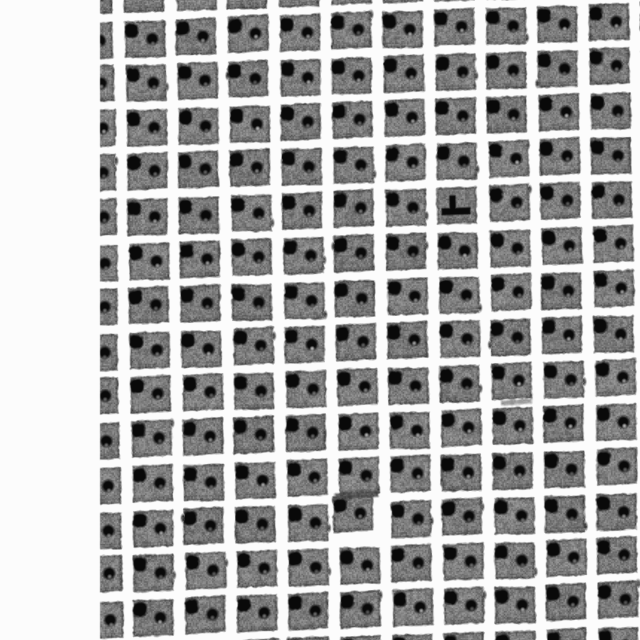
Give the GLSL for this pattern, as a WebGL 1 fragment shader.

```glsl
precision highp float;
uniform vec2 u_resolution;

// Lattice, in canvas units
const vec2 FIRST_DIE = vec2(0.2266, 0.9401);
const vec2 STEP_ACROSS = vec2(0.0806, 0.0029);
const vec2 STEP_DOWN = vec2(0.0011, -0.0696);
const float LEFT_MARGIN = 0.1563;

// Die geometry, in units of one step across
const vec2 DIE_HALF = vec2(0.388, 0.353);
const vec2 PAD_POS = vec2(-0.258, 0.170);
const vec2 PAD_HALF = vec2(0.130, 0.135);
const vec2 HOLE_POS = vec2(0.137, 0.0);
const float HOLE_RADIUS = 0.112;
const vec2 GLINT_POS = vec2(0.145, -0.078);
const float EDGE_SOFT = 0.028;
const float EDGE_WEAR = 0.045;
const float JITTER = 0.018;
const float CHIP_CHANCE = 0.22;

// Irregular dies, as column and row
const vec2 MARK_DIE = vec2(6.0, 4.0);
const vec2 SLIPPED_DIE = vec2(4.0, 11.0);
const vec2 SLIP = vec2(-0.10, 0.13);

// Tones
const float PAPER = 0.99;
const float BODY = 0.49;
const float INK = 0.035;
const float GRAIN = 0.26;

float hash(vec2 p) {
  vec3 q = fract(vec3(p.xyx) * 0.1031);
  q += dot(q, q.yzx + 33.33);
  return fract((q.x + q.y) * q.z);
}

float noise(vec2 p) {
  vec2 i = floor(p), f = fract(p);
  f = f * f * (3.0 - 2.0 * f);
  return mix(mix(hash(i), hash(i + vec2(1.0, 0.0)), f.x),
             mix(hash(i + vec2(0.0, 1.0)), hash(i + vec2(1.0, 1.0)), f.x), f.y);
}

float boxDistance(vec2 p, vec2 halfSize, float radius) {
  vec2 q = abs(p) - halfSize + radius;
  return length(max(q, 0.0)) + min(max(q.x, q.y), 0.0) - radius;
}

float fill(float d, float soft) {
  return 1.0 - smoothstep(-soft, soft, d);
}

bool isDie(vec2 id, vec2 other) {
  return distance(id, other) < 0.5;
}

// Returns tone and coverage of one die
vec2 drawDie(vec2 p, vec2 id, float grain, float wear, float soft) {
  vec2 seed = id + 50.0;
  vec2 rnd = vec2(hash(seed), hash(seed + 71.0)) - 0.5;
  float variety = hash(seed + 137.0);
  p -= rnd * JITTER * 2.0;
  p.y -= p.x * rnd.y * 0.05;
  if (isDie(id, SLIPPED_DIE)) p -= SLIP;

  // Ragged outline with an occasional chip at one side
  float outline = boxDistance(p, DIE_HALF, 0.015);
  float body = outline + (wear - 0.5) * EDGE_WEAR;
  if (variety < CHIP_CHANCE) {
    vec2 chip = vec2(sign(rnd.x + 0.3) * DIE_HALF.x, rnd.y * 0.6);
    body = min(body, length((p - chip) * vec2(1.0, 0.6)) - 0.045);
  }

  // Grey surface, darker at the rim and along a low streak
  float tone = BODY + (grain - 0.5) * GRAIN + rnd.x * 0.04;
  tone -= 0.16 * smoothstep(-0.075, 0.0, outline);
  tone -= 0.07 * fill(abs(p.y + 0.275 + rnd.y * 0.03) - 0.012, soft);

  if (isDie(id, MARK_DIE)) {
    // Alignment mark: foot and stem
    float foot = boxDistance(p - vec2(-0.016, -0.11), vec2(0.28, 0.068), 0.02);
    float stem = boxDistance(p - vec2(-0.08, 0.06), vec2(0.062, 0.14), 0.02);
    tone = mix(tone, INK, fill(min(foot, stem), soft));
  } else {
    float pad = boxDistance(p - PAD_POS, PAD_HALF, 0.10) + (wear - 0.5) * 0.04;
    float hole = length(p - HOLE_POS) - HOLE_RADIUS;
    tone = mix(tone, INK, fill(pad, soft * 1.3));
    tone = mix(tone, INK, fill(hole, soft * 1.5));
    vec2 glint = p - GLINT_POS - rnd * 0.03;
    float glow = mix(0.35, 0.75, variety * variety);
    tone = mix(tone, glow, 0.9 * fill(length(glint) - 0.034, 0.03));
  }
  return vec2(tone, fill(body, soft));
}

// Dark residue between dies, in canvas units
float smear(vec2 p, vec2 halfSize, float wear) {
  p.y -= p.x * 0.06;
  return fill(boxDistance(p, halfSize, 0.002) + (wear - 0.5) * 0.004, 0.003);
}

void main() {
  vec2 uv = gl_FragCoord.xy / u_resolution;
  float pixel = 1.0 / min(u_resolution.x, u_resolution.y);
  float soft = max(EDGE_SOFT, pixel / STEP_ACROSS.x);
  float grain = 0.65 * noise(uv * 430.0) + 0.35 * noise(uv * 170.0 + 9.0);
  float wear = 0.6 * noise(uv * 110.0) + 0.4 * noise(uv * 260.0 + 31.0);

  // Canvas position to column and row
  vec2 q = uv - FIRST_DIE;
  float area = STEP_ACROSS.x * STEP_DOWN.y - STEP_ACROSS.y * STEP_DOWN.x;
  vec2 grid = vec2(q.x * STEP_DOWN.y - q.y * STEP_DOWN.x,
                   q.y * STEP_ACROSS.x - q.x * STEP_ACROSS.y) / area;
  vec2 nearest = floor(grid + 0.5);
  vec2 toLocal = vec2(1.0, STEP_DOWN.y / STEP_ACROSS.x);

  float tone = PAPER;
  for (int y = -1; y <= 1; y++) {
    for (int x = -1; x <= 1; x++) {
      vec2 id = nearest + vec2(float(x), float(y));
      vec2 die = drawDie((grid - id) * toLocal, id, grain, wear, soft);
      tone = mix(tone, die.x, die.y);
    }
  }

  float heavy = smear(uv - vec2(0.557, 0.2266), vec2(0.034, 0.005), wear);
  float faint = smear(uv - vec2(0.807, 0.372), vec2(0.024, 0.004), wear);
  tone = mix(tone, 0.22 + 0.15 * grain, heavy * 0.9);
  tone = mix(tone, 0.35 + 0.2 * grain, faint * 0.7);

  // Blank margin
  tone = mix(PAPER, tone, smoothstep(-pixel, pixel, uv.x - LEFT_MARGIN));
  gl_FragColor = vec4(vec3(tone), 1.0);
}
```
